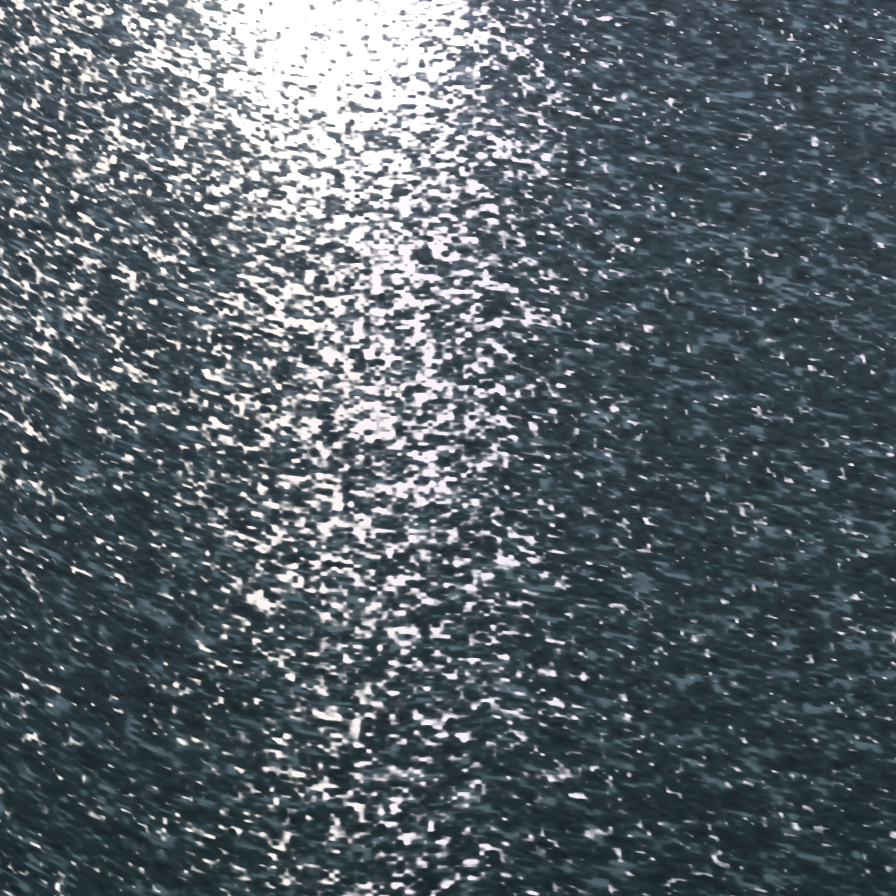
Give the GLSL for this texture, as a WebGL 1 fragment shader.

```glsl
precision highp float;

uniform vec2 u_resolution;

float hash(vec2 cell) {
  vec3 q = fract(vec3(cell.xyx) * 0.1031);
  q += dot(q, q.yzx + 33.33);
  return fract((q.x + q.y) * q.z);
}

float noise(vec2 p) {
  vec2 cell = floor(p);
  vec2 f = fract(p);
  f = f * f * (3.0 - 2.0 * f);
  float low = mix(hash(cell), hash(cell + vec2(1.0, 0.0)), f.x);
  float high = mix(hash(cell + vec2(0.0, 1.0)), hash(cell + vec2(1.0, 1.0)), f.x);
  return mix(low, high, f.y);
}

float gauss(float offset, float width) {
  float d = offset / width;
  return exp(-d * d);
}

// Crests slope down toward the right and shrink with distance
vec2 waterPlane(vec2 uv) {
  float left = max(0.45 - uv.x, 0.0);
  float right = max(uv.x - 0.55, 0.0);
  float bend = 0.18 * right - 0.65 * left * left;
  float y = uv.y + bend + 0.006 * noise(uv * vec2(9.0, 14.0));
  return vec2((uv.x - 0.4) * (0.85 + 0.35 * uv.y), y * (0.85 + 0.2 * uv.y)) + 2.0;
}

float waveHeight(vec2 p) {
  float broad = noise(p * vec2(84.0, 165.0));
  float fine = noise(p * vec2(165.0, 250.0) + 17.3);
  return 0.55 * broad + 0.45 * fine;
}

// Bright centre near the top edge
float sunHalo(vec2 uv) {
  float core = gauss(uv.x - 0.34, 0.14) * gauss(1.0 - uv.y, 0.11);
  float spread = gauss(uv.x - 0.36, 0.2) * gauss(1.0 - uv.y, 0.25);
  return 0.55 * core + 0.45 * spread;
}

// Central glitter path with a wider left wing
float glitterDensity(vec2 uv) {
  float path = gauss(uv.x - mix(0.43, 0.39, uv.y), mix(0.2, 0.24, uv.y));
  path *= 0.55 + 0.5 * smoothstep(0.05, 0.7, uv.y);
  float wing = 1.0 - smoothstep(0.1, 0.5, uv.x);
  wing *= mix(0.08, 0.55, smoothstep(0.1, 0.8, uv.y));
  return max(path, wing) + 0.06;
}

vec3 waterColor(vec2 uv, vec2 p) {
  vec3 deep = mix(vec3(0.13, 0.185, 0.2), vec3(0.24, 0.285, 0.325), uv.y);
  float ripple = noise(p * vec2(48.0, 125.0) + 41.0);
  float chop = noise(p * vec2(110.0, 260.0) + 73.0);
  float relief = 0.5 * ripple + 0.5 * chop - 0.5;
  float crest = smoothstep(0.05, 0.36, relief);
  return deep * (1.0 + 0.7 * relief) + crest * vec3(0.14, 0.15, 0.16);
}

void main() {
  vec2 uv = gl_FragCoord.xy / u_resolution;
  vec2 p = waterPlane(uv);
  float halo = sunHalo(uv);
  float density = glitterDensity(uv);

  // Large clumps and faint vertical streaks vary the glitter
  float clump = noise(p * vec2(17.0, 27.0) + 5.0) - 0.5;
  float streak = noise(uv * vec2(55.0, 4.0) + 11.0) - 0.5;
  float threshold = 0.83 - 0.3 * density - 0.3 * halo;
  threshold -= 0.05 * clump + 0.07 * streak * smoothstep(0.2, 0.9, uv.y);

  float height = waveHeight(p);
  float glint = smoothstep(threshold - 0.11, threshold + 0.15, height);
  float sheen = smoothstep(threshold - 0.3, threshold + 0.02, height);

  // Warm light on the left, lilac on the right
  float side = smoothstep(0.2, 0.65, uv.x);
  vec3 light = mix(vec3(1.0, 0.97, 0.95), vec3(0.96, 0.93, 0.98), side);
  vec3 haze = mix(vec3(0.46, 0.46, 0.47), vec3(0.44, 0.45, 0.5), side);

  vec3 color = waterColor(uv, p);
  color = mix(color, haze, sheen * (0.15 + 0.45 * min(density, 1.0)));
  color = mix(color, light, glint);
  color += light * halo * 0.28;
  gl_FragColor = vec4(clamp(color, 0.0, 1.0), 1.0);
}
```
